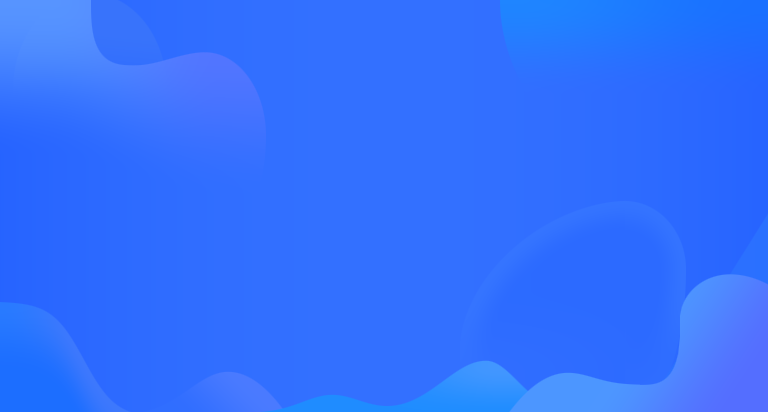
A Shadertoy shader for this background:

```glsl
// Antialiased coverage of the region where d is negative
float cover(float d) {
    return clamp(0.5 - d / max(fwidth(d), 1e-5), 0.0, 1.0);
}

// Approximate distance to a superellipse of the given radii and power
float oval(vec2 v, vec2 radii, float power) {
    vec2 k = pow(abs(v) / radii, vec2(power));
    return (pow(k.x + k.y, 1.0 / power) - 1.0) * min(radii.x, radii.y);
}

float bell(float x, float width) {
    return exp(-x * x / (width * width));
}

// Cloud hanging from the upper left corner
float cornerCloud(vec2 p) {
    if (p.x < 1.35) return -oval(p - vec2(1.35, 0.0), vec2(0.44, 0.65), 3.0);
    if (p.x < 2.05) return 0.52 + 0.13 * (1.0 - smoothstep(1.35, 2.05, p.x)) - p.y;
    return oval(p - vec2(2.05, 1.35), vec2(0.61, p.y < 1.35 ? 0.83 : 1.15), 2.0);
}

// Egg built from two unequal halves that share a summit
float egg(vec2 p) {
    if (p.x < 6.25) return oval(vec2(p.x - 6.25, min(p.y - 3.45, 0.0)), vec2(1.65, 1.45), 1.77);
    return oval(p - vec2(6.25, 2.68), vec2(0.61, p.y < 2.68 ? 0.68 : 1.5), 2.0);
}

// Upper edge of the stepped hill on the right
float stepHill(float x) {
    if (x < 5.68) return 3.71 + 0.2 * pow((5.68 - x) / 0.42, 2.0);
    if (x < 6.40) return 3.83 - 0.12 * bell(x - 5.68, 0.36);
    if (x < 6.80) return 3.18 + 0.65 * pow(max(1.0 - pow((x - 6.4) / 0.4, 3.0), 0.0), 1.0 / 3.0);
    if (x < 7.30) return 3.18 - 0.45 * sqrt(max(1.0 - pow((7.3 - x) / 0.5, 2.0), 0.0));
    return 2.73 + 0.1 * pow((x - 7.3) / 0.38, 2.0);
}

void mainImage(out vec4 fragColor, in vec2 fragCoord) {
    // Canvas of 7.68 by 4.1 units, y measured downwards from the top
    vec2 uv = fragCoord / iResolution.xy;
    vec2 p = vec2(uv.x, 1.0 - uv.y) * vec2(7.68, 4.1);

    // Backdrop, lighter in the middle
    float side = 2.0 * uv.x - 1.0;
    vec3 color = mix(vec3(0.20, 0.44, 1.0), vec3(0.15, 0.39, 1.0), side * side);

    // Faint disc behind the corner cloud
    float disc = oval(p - vec2(0.9, 0.9), vec2(0.77, 0.966), 2.0);
    float discFade = 1.0 - smoothstep(0.3, 1.0, p.y);
    color = mix(color, vec3(0.23, 0.46, 0.98), 0.8 * discFade * cover(disc));

    // Corner cloud, fading downwards
    float across = smoothstep(0.5, 2.2, p.x);
    float cloudFade = 1.0 - smoothstep(0.5 * across, mix(1.55, 1.95, across), p.y);
    vec3 cloudColor = mix(vec3(0.34, 0.58, 1.0), vec3(0.32, 0.46, 1.0), across);
    color = mix(color, cloudColor, cloudFade * cover(cornerCloud(p)));

    // Bright veil at the upper right
    float veil = 5.0 + 0.25 * pow(p.y / 0.9, 2.0) - p.x;
    vec3 veilColor = mix(vec3(0.12, 0.52, 1.0), vec3(0.10, 0.44, 1.0), smoothstep(5.2, 7.6, p.x));
    color = mix(color, veilColor, (1.0 - smoothstep(0.0, 0.95, p.y)) * cover(veil));

    // Translucent egg with a soft rim
    float eggDist = egg(p);
    vec3 eggColor = mix(vec3(0.17, 0.415, 1.0), vec3(0.21, 0.46, 1.0), smoothstep(-0.3, 0.0, eggDist));
    float eggFade = 1.0 - smoothstep(2.9, 3.7, p.y);
    color = mix(color, eggColor, mix(0.3, 0.85, eggFade) * cover(eggDist));

    // Slope at the right border
    float slope = 7.3 + 0.63 * (2.73 - p.y) - p.x;
    color = mix(color, vec3(0.17, 0.45, 1.0), 0.8 * cover(slope));

    // Lower left hill, lighter along its crest
    float leftDepth = p.y - 3.58 - 0.58 * tanh((p.x - 0.84) / 0.32);
    float crest = 1.0 - smoothstep(0.0, 0.7, leftDepth);
    vec3 leftColor = mix(vec3(0.11, 0.43, 1.0), mix(vec3(0.16, 0.48, 1.0), vec3(0.24, 0.47, 0.99),
        smoothstep(0.0, 0.8, p.x)), crest);
    color = mix(color, leftColor, cover(-leftDepth));

    // Small violet hill
    float knoll = p.x - 2.28;
    float knollEdge = 3.7 + (knoll < 0.0 ? 0.44 * (1.0 - bell(knoll, 0.55)) : 0.4 * pow(knoll / 0.57, 2.0));
    vec3 knollColor = mix(vec3(0.19, 0.43, 1.0), vec3(0.29, 0.48, 1.0),
        smoothstep(1.6, 2.6, p.x + 3.9 - p.y));
    color = mix(color, knollColor, cover(knollEdge - p.y));

    // Cyan double hill
    float peak = p.x - 4.86;
    float cyanEdge = 4.11 - 0.18 * bell(p.x - 3.32, 0.42) - 0.52 * bell(peak, peak < 0.0 ? 0.61 : 0.45);
    vec3 cyanColor = mix(vec3(0.12, 0.55, 1.0), vec3(0.26, 0.59, 1.0),
        smoothstep(3.6, 5.0, p.x) * smoothstep(4.15, 3.65, p.y));
    color = mix(color, cyanColor, cover(cyanEdge - p.y));

    // Stepped hill, turning violet towards the lower right
    float violet = smoothstep(0.0, 1.3, 0.9 * (p.x - 6.8) + 0.6 * (p.y - 2.7));
    vec3 hillColor = mix(vec3(0.30, 0.59, 1.0), vec3(0.33, 0.43, 1.0), violet);
    color = mix(color, hillColor, cover(stepHill(p.x) - p.y));

    fragColor = vec4(color, 1.0);
}
```
